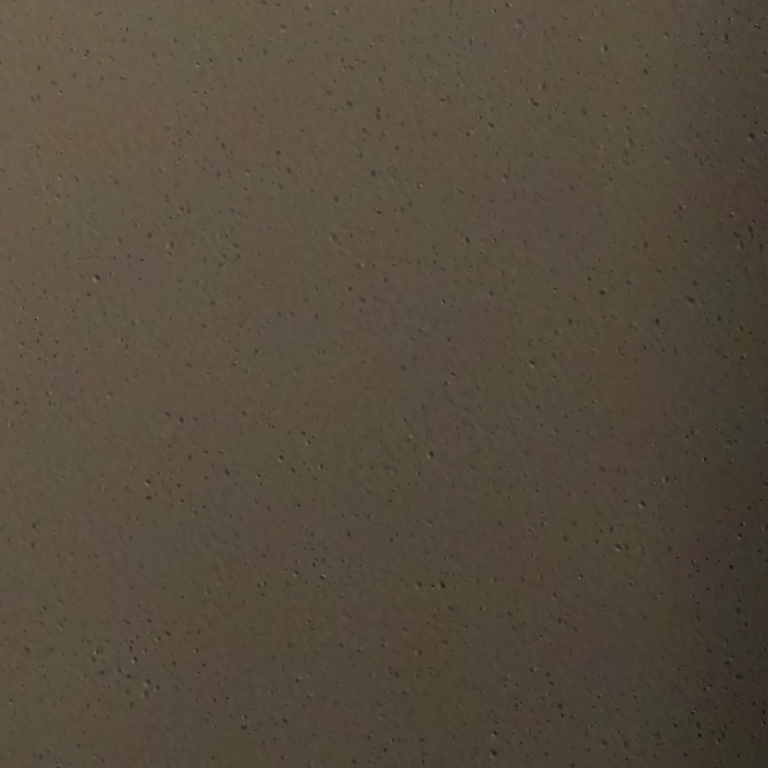
Give the GLSL for this texture, as a WebGL 1 fragment shader.

```glsl
precision highp float;

uniform vec2 u_resolution;

#define BASE_TINT vec3(1.0, 0.883, 0.718)
#define LIGHT_LEVEL 0.432
#define FALLOFF vec2(0.085, 0.092)
#define EDGE_SHADE 0.055
#define GRAIN_ANGLE -0.95
#define GRAIN_FREQ 125.0
#define GRAIN_CONTRAST 0.030
#define HUE_DRIFT 0.022
#define SPECK_CELLS 62.0
#define DARK_SPECK 0.125
#define PALE_SPECK 0.115

vec2 hash2(vec2 p) {
  vec3 q = fract(vec3(p.xyx) * vec3(0.1031, 0.1030, 0.0973));
  q += dot(q, q.yzx + 33.33);
  return fract((q.xx + q.yz) * q.zy);
}

mat2 rotation(float angle) {
  float c = cos(angle), s = sin(angle);
  return mat2(c, -s, s, c);
}

float cornerSlope(vec2 cell, vec2 corner, vec2 f) {
  float angle = 6.2832 * hash2(cell + corner).x;
  return dot(vec2(cos(angle), sin(angle)), f - corner);
}

// Gradient noise, roughly -0.7 to 0.7
float gradientNoise(vec2 p) {
  vec2 cell = floor(p), f = fract(p);
  vec2 w = f * f * f * (f * (f * 6.0 - 15.0) + 10.0);
  float low = mix(cornerSlope(cell, vec2(0.0), f),
                  cornerSlope(cell, vec2(1.0, 0.0), f), w.x);
  float high = mix(cornerSlope(cell, vec2(0.0, 1.0), f),
                   cornerSlope(cell, vec2(1.0), f), w.x);
  return mix(low, high, w.y);
}

// Soft slanted pits: x = dark pit, y = pale rim beside it
vec2 specks(vec2 uv, float cells, float seed) {
  vec2 p = uv * cells, home = floor(p);
  vec2 cover = vec2(0.0);
  for (int j = -1; j <= 1; j++) {
    for (int i = -1; i <= 1; i++) {
      vec2 cell = home + vec2(float(i), float(j));
      vec2 place = hash2(cell + seed);
      vec2 shape = hash2(cell + seed + 71.0);
      vec2 kind = hash2(cell + seed + 139.0);
      float tilt = GRAIN_ANGLE + (shape.x - 0.5) * 1.3;
      vec2 d = rotation(tilt) * (p - cell - place);
      float size = mix(0.13, 0.27, shape.y * shape.y);
      vec2 stretch = vec2(mix(1.0, 1.7, kind.y), 0.85) * size;
      float pit = 1.0 - smoothstep(0.15, 1.25, length(d / stretch));
      vec2 side = vec2(0.3, kind.y < 0.5 ? 1.5 : -1.5) * size;
      float rim = 1.0 - smoothstep(0.1, 1.1, length((d - side) / stretch));
      // Most specks are faint, a few are strong
      float strength = kind.x * kind.x * kind.x;
      float rimStrength = strength * smoothstep(0.45, 0.95, place.x);
      cover = max(cover, vec2(pit * strength, rim * rimStrength));
    }
  }
  return cover;
}

void main() {
  vec2 uv = gl_FragCoord.xy / u_resolution;

  // Broad light falling off to the lower right
  float level = LIGHT_LEVEL - dot(FALLOFF, vec2(uv.x, 1.0 - uv.y));
  level -= EDGE_SHADE * smoothstep(0.8, 1.03, uv.x);
  level += 0.010 * gradientNoise(uv * 5.0 + 4.0);

  // Fine grain drawn out along the slant
  vec2 slanted = rotation(GRAIN_ANGLE) * uv;
  float grain = gradientNoise(slanted * vec2(0.5, 1.0) * GRAIN_FREQ + 200.0);
  grain += 0.5 * gradientNoise(slanted * vec2(0.8, 1.3) * GRAIN_FREQ + 400.0);
  float patchiness = 0.75 + 0.6 * gradientNoise(uv * 13.0 + 30.0);
  level += GRAIN_CONTRAST * grain * patchiness;

  // Two sizes of specks, gathered in loose clusters
  vec2 coarse = specks(uv, SPECK_CELLS, 11.0);
  vec2 fine = specks(uv, SPECK_CELLS * 1.55, 307.0);
  float cluster = clamp(0.85 + 1.1 * gradientNoise(uv * 9.0 + 60.0), 0.3, 1.4);
  vec2 marks = (coarse + 0.6 * fine) * cluster;
  level += PALE_SPECK * marks.y - DARK_SPECK * marks.x;

  // Faint drift between reddish, greenish and bluish brown
  float redGreen = gradientNoise(uv * 9.0 + 90.0)
                 + 0.6 * gradientNoise(uv * 23.0 + 120.0);
  float blueYellow = gradientNoise(uv * 8.0 + 150.0)
                   + 0.5 * gradientNoise(uv * 19.0 + 180.0);
  vec3 drift = redGreen * vec3(0.6, -0.6, 0.2)
             + blueYellow * vec3(-0.2, -0.1, 0.9);

  vec3 color = BASE_TINT * level + HUE_DRIFT * drift;
  gl_FragColor = vec4(clamp(color, 0.0, 1.0), 1.0);
}
```
